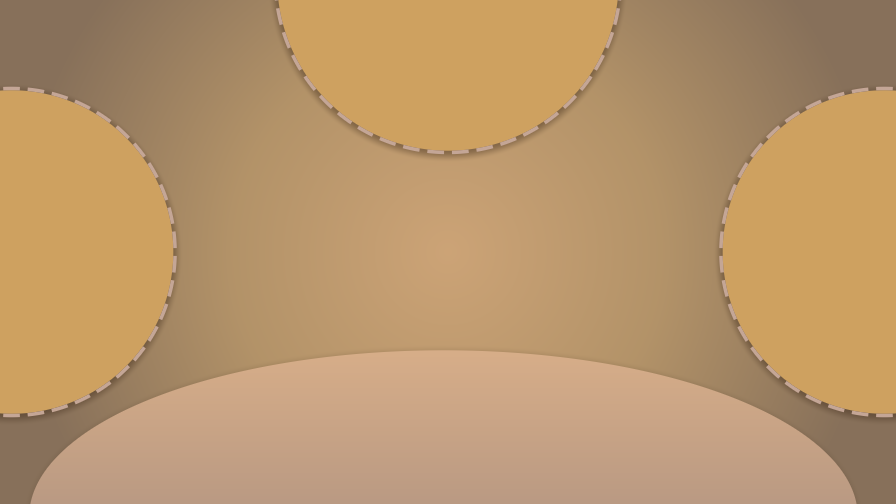
Give the GLSL for this background, as a Shadertoy shader.

```glsl
// Tan stage: radial glow, three stitched discs and a wide pale mound.

// Lengths are in canvas heights; x is measured from the centre, y from the bottom.
const vec3 GLOW_CORE = vec3(0.800, 0.640, 0.464);
const vec3 GLOW_MID  = vec3(0.700, 0.574, 0.408);
const vec3 GLOW_RIM  = vec3(0.530, 0.440, 0.352);
const float MID_RADIUS = 0.43;
const float RIM_RADIUS = 0.85;

const vec3 DISC_COLOR   = vec3(0.806, 0.631, 0.376);
const vec3 STITCH_COLOR = vec3(0.770, 0.650, 0.590);
const vec3 SIDE_DISC = vec3(0.866, 0.500, 0.328);  // x, y, radius
const vec3 TOP_DISC  = vec3(0.000, 1.040, 0.346);
const float STITCH_WIDTH  = 0.007;
const float STITCH_PERIOD = 0.049;
const float STITCH_FILL   = 0.68;

const vec3 MOUND_TOP  = vec3(0.842, 0.680, 0.535);
const vec3 MOUND_BASE = vec3(0.728, 0.602, 0.512);
const vec2 MOUND_CENTER = vec2(-0.009, -0.025);
const vec2 MOUND_RADII  = vec2(0.822, 0.330);

const vec3 SHADOW_COLOR = vec3(0.25, 0.17, 0.10);
const vec2 SHADOW_SHIFT = vec2(0.0, -0.005);
const float SHADOW_BLUR = 0.012;
const float TAU = 6.2831853;

// Antialiased coverage of a signed distance.
float coverage(float d) {
    return clamp(0.5 - d * iResolution.y, 0.0, 1.0);
}

float softShadow(float d) {
    return 1.0 - smoothstep(-SHADOW_BLUR, SHADOW_BLUR, d);
}

// First-order distance to an axis-aligned ellipse.
float ellipseDistance(vec2 p, vec2 radii) {
    float k = length(p / radii);
    float slope = length(p / (radii * radii));
    return k * (k - 1.0) / max(slope, 1e-4);
}

vec3 radialGlow(vec2 p) {
    float r = length(p - vec2(0.0, 0.5));
    vec3 inner = mix(GLOW_CORE, GLOW_MID, clamp(r / MID_RADIUS, 0.0, 1.0));
    float outer = clamp((r - MID_RADIUS) / (RIM_RADIUS - MID_RADIUS), 0.0, 1.0);
    return mix(inner, GLOW_RIM, outer);
}

// Disc with a soft drop shadow and a dashed rim.
vec3 stitchedDisc(vec3 color, vec2 p, vec3 disc) {
    vec2 q = p - disc.xy;
    float d = length(q) - disc.z;
    float shadow = softShadow(length(q - SHADOW_SHIFT) - disc.z);
    color = mix(color, SHADOW_COLOR, 0.45 * shadow);
    color = mix(color, DISC_COLOR, coverage(d + STITCH_WIDTH));

    float count = floor(TAU * disc.z / STITCH_PERIOD + 0.5);
    float turn = atan(q.y, q.x) / TAU;
    float along = abs(fract(turn * count) - 0.5) - 0.5 * STITCH_FILL;
    float dash = coverage(along * TAU * disc.z / count);
    float ring = coverage(abs(d + 0.5 * STITCH_WIDTH) - 0.5 * STITCH_WIDTH);
    return mix(color, STITCH_COLOR, dash * ring);
}

vec3 mound(vec3 color, vec2 p) {
    vec2 q = p - MOUND_CENTER;
    float shadow = softShadow(ellipseDistance(q, MOUND_RADII));
    color = mix(color, SHADOW_COLOR, 0.2 * shadow);
    float height = clamp(p.y / (MOUND_CENTER.y + MOUND_RADII.y), 0.0, 1.0);
    vec3 fill = mix(MOUND_BASE, MOUND_TOP, height);
    return mix(color, fill, coverage(ellipseDistance(q, MOUND_RADII)));
}

void mainImage(out vec4 fragColor, in vec2 fragCoord) {
    vec2 p = (fragCoord - vec2(0.5 * iResolution.x, 0.0)) / iResolution.y;
    vec3 color = radialGlow(p);
    color = stitchedDisc(color, p, TOP_DISC);
    // Folding x draws both side discs at once.
    color = stitchedDisc(color, vec2(abs(p.x), p.y), SIDE_DISC);
    color = mound(color, p);
    fragColor = vec4(color, 1.0);
}
```
